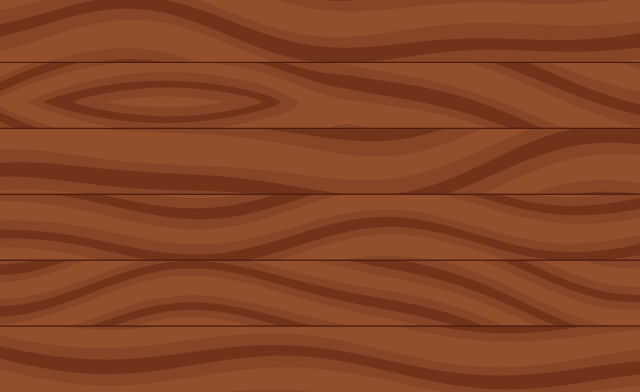
Reproduce this texture procedurally as a Shadertoy shader.

```glsl
const vec3 LIGHT = vec3(0.576, 0.310, 0.173);
const vec3 MID   = vec3(0.525, 0.271, 0.149);
const vec3 DARK  = vec3(0.447, 0.200, 0.106);
const vec3 SEAM  = vec3(0.290, 0.100, 0.045);

// Per plank, bottom to top: base height, slope, slow and fast wave amplitude
const vec4 SHAPE[6] = vec4[6](
    vec4(0.62, -0.38, 0.18, 0.00),
    vec4(0.75, -1.00, 0.48, 0.14),
    vec4(0.25,  0.05, 0.20, 0.10),
    vec4(0.00,  0.50, 0.35, 0.12),
    vec4(2.32, -2.85, 0.00, 0.10),
    vec4(0.60, -0.40, 0.25, 0.14));

// Per plank: slow frequency, slow phase, fast phase, band spacing
const vec4 WAVE[6] = vec4[6](
    vec4(10.1, -4.60,  0.00, 0.85),
    vec4( 6.0, -2.52, -3.38, 0.63),
    vec4( 9.0, -5.50, -7.80, 0.70),
    vec4( 7.0, -6.86,  0.90, 1.00),
    vec4( 1.0,  0.00, -9.40, 0.90),
    vec4( 7.5, -1.50, -2.86, 0.95));

// Grain phase: whole numbers lie on the centres of the dark bands
float grainPhase(int plank, float x, float y) {
    vec4 s = SHAPE[plank], w = WAVE[plank];
    float centre = s.x + s.y * x + s.z * cos(w.x * x + w.y) + s.w * cos(13.0 * x + w.z);
    return (y - centre) / w.w;
}

// Lens-shaped rings around a knot
float knotPhase(float x, float y) {
    float u = (x - 0.26) / 0.2;
    float ring = sqrt((y - 0.4) * (y - 0.4) + 0.0004) + 0.35 * u * u;
    return (ring - 0.27) / 0.55;
}

void mainImage(out vec4 fragColor, in vec2 fragCoord) {
    vec2 uv = fragCoord / iResolution.xy;
    float height = uv.y * 5.945;
    float row = clamp(floor(height), 0.0, 5.0);
    float y = height - row;
    int plank = int(row);

    // Wavy grain, with a knot at the left of one plank
    float phase = grainPhase(plank, uv.x, y);
    if (plank == 4)
        phase = mix(knotPhase(uv.x, y), phase + 1.0, smoothstep(0.40, 0.55, uv.x));

    // Three flat tones by distance from the dark centre
    float px = 5.945 / iResolution.y;
    float blur = clamp(fwidth(phase), 0.5 * px, 3.0 * px) * 0.7;
    float band = abs(fract(phase + 0.5) - 0.5);
    float darkHalf = 0.11 + 0.02 * sin(9.0 * uv.x + 2.0 * row);
    float lightStart = 0.30 + 0.04 * sin(7.0 * uv.x + 3.0 * row);
    vec3 color = mix(DARK, MID, smoothstep(-blur, blur, band - darkHalf));
    color = mix(color, LIGHT, smoothstep(-blur, blur, band - lightStart));

    // Thin seams between planks
    float joint = clamp(floor(height + 0.5), 1.0, 5.0);
    float seam = 1.0 - smoothstep(-0.5 * px, 0.5 * px, abs(height - joint) - 0.009);
    color = mix(color, SEAM, seam);

    fragColor = vec4(color, 1.0);
}
```
